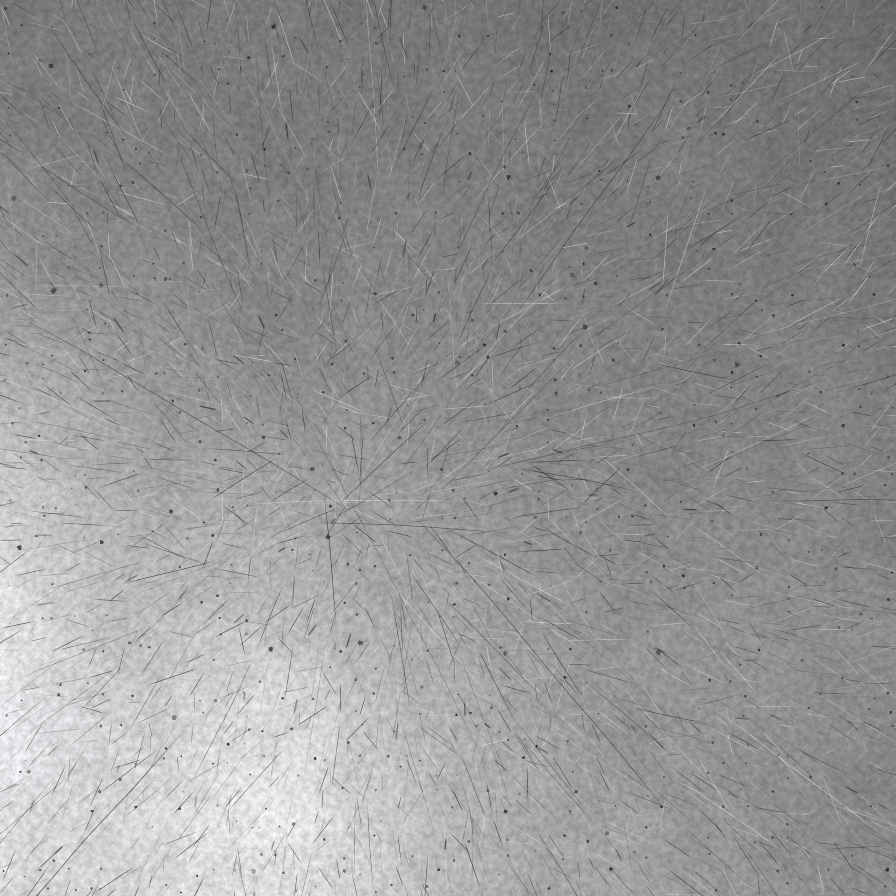
Give the GLSL for this texture, as a Shadertoy shader.

```glsl
// Worn sheet metal: a soft glow from the lower left over grainy grey steel,
// crossed by dark and bright scratches that fan out from a hub, plus small pits.
// Scratches are tapered, slightly bent segments scattered in jittered grids.
const vec2 HUB = vec2(0.40, 0.44);
const vec3 GROOVE = vec3(0.22, 0.215, 0.20);
const vec3 BURNISH = vec3(0.88, 0.885, 0.89);
const vec3 PIT = vec3(0.14, 0.14, 0.135);

vec3 hash3(vec3 p) {
    p = fract(p * vec3(0.1031, 0.1030, 0.0973));
    p += dot(p, p.yxz + 33.33);
    return fract((p.xxy + p.yxx) * p.zyx);
}

float cornerSlope(vec2 cell, vec2 offset) {
    float a = 6.2832 * hash3(vec3(cell, 7.0)).x;
    return dot(vec2(cos(a), sin(a)), offset);
}

// Gradient noise, roughly -0.7 to 0.7
float gradientNoise(vec2 p) {
    vec2 i = floor(p), f = p - i, e = vec2(1.0, 0.0);
    vec2 u = f * f * f * (f * (f * 6.0 - 15.0) + 10.0);
    float low = mix(cornerSlope(i, f), cornerSlope(i + e, f - e), u.x);
    float high = mix(cornerSlope(i + e.yx, f - e.yx), cornerSlope(i + 1.0, f - 1.0), u.x);
    return mix(low, high, u.y);
}

float fbm(vec2 p) {
    float sum = 0.0, amp = 1.0;
    for (int i = 0; i < 3; i++) {
        sum += amp * gradientNoise(p);
        p = mat2(1.6, 1.2, -1.2, 1.6) * p + 5.3;
        amp *= 0.65;
    }
    return sum;
}

// Coverage of a thin mark; marks below one pixel fade instead of vanishing
float thinMark(float dist, float halfWidth, float pixel) {
    float edge = max(halfWidth * 1.4, pixel * 0.85);
    return min(1.0, 2.2 * halfWidth / pixel) * (1.0 - smoothstep(0.0, edge, dist));
}

// One grid of scratches; reach is the half length in cells (below 1)
float scratches(vec2 uv, float cells, float reach, float halfWidth,
                float jitter, float density, float seed, float pixel) {
    vec2 home = floor(uv * cells);
    float sum = 0.0;
    for (int y = -1; y <= 1; y++)
    for (int x = -1; x <= 1; x++) {
        vec2 cell = home + vec2(x, y);
        vec3 place = hash3(vec3(cell + 11.0, seed));
        vec3 shape = hash3(vec3(cell + 47.0, seed + 19.0));
        vec2 center = (cell + place.xy) / cells;
        vec2 spoke = center - HUB;
        float crowd = exp(-9.0 * dot(spoke, spoke));
        if (place.z > density * (0.7 + 0.6 * crowd)) continue;
        float swing = (shape.x + fract(shape.x * 57.0) - 1.0) * jitter;
        float angle = atan(spoke.y, spoke.x) + swing * (1.0 + crowd);
        vec2 dir = vec2(cos(angle), sin(angle));
        vec2 d = uv - center;
        float along = dot(d, dir);
        float bend = (fract(shape.y * 31.0) - 0.5) * 0.35;
        float across = dot(d, vec2(-dir.y, dir.x)) + bend * along * along;
        float halfLen = reach * mix(0.35, 1.0, shape.y) / cells;
        float taper = 1.0 - smoothstep(0.5, 1.0, abs(along) / halfLen);
        float strength = mix(0.2, 1.0, shape.z * shape.z);
        sum += taper * strength * thinMark(abs(across), halfWidth, pixel);
    }
    return sum;
}

// Small irregular dents, one at most per cell
float pits(vec2 uv, float cells, float radius, float density, float seed, float pixel) {
    vec2 cell = floor(uv * cells);
    vec3 r = hash3(vec3(cell + 5.0, seed));
    vec2 d = uv - (cell + 0.2 + 0.6 * r.xy) / cells;
    float size = radius * mix(0.4, 1.0, fract(r.y * 73.0));
    float ragged = length(d) + 0.7 * size * gradientNoise(uv * 500.0);
    float cover = 1.0 - smoothstep(size - pixel * 0.6, size + pixel * 0.6, ragged);
    return cover * step(r.z, density) * mix(0.4, 1.0, fract(r.z * 91.0));
}

// Broad light falling on the sheet
float sheen(vec2 uv) {
    float glow = 0.28 * exp(-1.1 * uv.x * uv.x - 2.7 * uv.y * uv.y);
    float leftEdge = 0.23 * exp(-8.0 * uv.x) * exp(-8.0 * pow(uv.y - 0.3, 2.0));
    vec2 spot = (uv - vec2(0.32, 0.06)) * vec2(6.0, 3.8);
    float corner = smoothstep(0.75, 1.3, length(uv - vec2(0.3, 0.2)));
    return 0.45 + glow + leftEdge + 0.18 * exp(-dot(spot, spot)) - 0.07 * corner;
}

void mainImage(out vec4 fragColor, in vec2 fragCoord) {
    float pixel = 1.0 / min(iResolution.x, iResolution.y);
    vec2 uv = fragCoord * pixel;

    // Grey base with cloudy stains and fine grain
    float mottle = 0.05 * fbm(uv * 5.0) + 0.05 * fbm(uv * 19.0 + 9.0);
    float grain = 0.13 * fbm(uv * 125.0 + 13.0);
    float tint = smoothstep(-0.5, 0.5, gradientNoise(uv * 3.0 + 40.0));
    vec3 color = sheen(uv) * (1.0 + mottle + grain)
               * mix(vec3(1.006, 1.0, 0.994), vec3(1.0, 0.995, 1.01), tint);

    // Wide broken streaks, long hairlines and short gouges
    vec2 bent = uv + 0.004 * vec2(gradientNoise(uv * 7.0), gradientNoise(uv * 7.0 + 31.0));
    float broken = smoothstep(-0.3, 0.3, gradientNoise(uv * 38.0));
    float bright = 0.5 * broken * scratches(bent, 3.5, 0.8, 0.0014, 0.6, 0.6, 3.0, pixel);
    float dark = 0.75 * scratches(bent, 3.0, 0.9, 0.0008, 0.25, 0.95, 21.0, pixel)
               + 0.85 * scratches(uv, 21.0, 0.28, 0.0011, 0.4, 0.4, 42.0, pixel);

    // Dense fine scratches, shorter and less aligned with each layer
    for (int k = 0; k < 5; k++) {
        float level = float(k), cells = 6.0 * pow(1.55, level);
        bright += 0.52 * scratches(bent, cells, 0.9, 0.0006, 0.4 + 0.22 * level,
                                   0.9, 60.0 + 7.0 * level, pixel);
        dark += 0.62 * scratches(bent, cells * 1.1, 0.9, 0.0007, 0.25 + 0.13 * level,
                                 0.9, 110.0 + 7.0 * level, pixel);
    }
    color = mix(color, BURNISH, min(bright, 0.75));
    color = mix(color, GROOVE, min(dark, 0.8));

    // Pits and specks
    float dents = max(pits(uv, 24.0, 0.0028, 0.12, 160.0, pixel),
                      pits(uv, 56.0, 0.0017, 0.20, 166.0, pixel));
    fragColor = vec4(clamp(mix(color, PIT, 0.85 * dents), 0.0, 1.0), 1.0);
}
```
